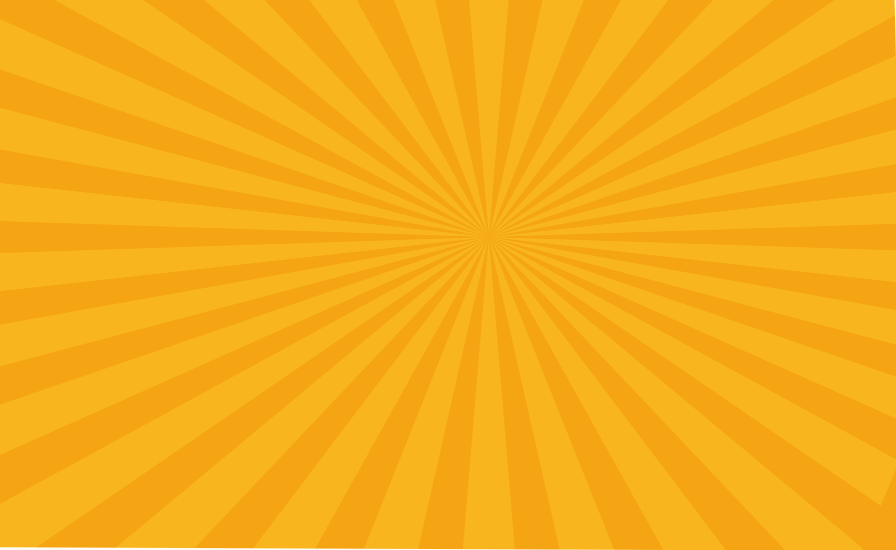
This background is drawn by a WebGL 2 fragment shader. Its source:

```glsl
#version 300 es
precision highp float;
// Flat amber sunburst: thirty stretched rays fanning out from an off-centre hub.

#define HUB vec2(0.5456, 0.569)      // hub, as a fraction of the canvas
#define RAY_COUNT 30.0
#define DARK_SHARE 0.46              // part of each period taken by the dark ray
#define FLATTEN 0.68                 // vertical squash of the fan
#define LIGHT_AMBER vec3(0.973, 0.711, 0.114)
#define DARK_AMBER vec3(0.961, 0.649, 0.073)
#define RIM_COLOR vec3(1.0, 0.99, 0.96)
#define RIM_SIZE vec2(0.75, 0.005)   // length and height of the lower left sliver
#define EDGE_SIZE vec2(0.0025, 0.11) // width and length of the upper right sliver
#define CUT_POINT vec2(0.983, 0.081) // where the lower right light ray ends

uniform vec2 u_resolution;
out vec4 fragColor;

const float TAU = 6.2831853;

// Coverage of the region where the signed distance is positive.
float coverage(float dist, float width) {
    return clamp(0.5 + dist / width, 0.0, 1.0);
}

// Dark ray coverage; it blends to an even tone at the hub.
float darkRays(vec2 offset, float pixel) {
    vec2 fan = vec2(offset.x, offset.y / FLATTEN);
    float phase = atan(fan.y, fan.x) * RAY_COUNT / TAU;
    float fromAxis = abs(fract(phase + 0.5) - 0.5);
    float width = pixel * RAY_COUNT / (TAU * max(length(fan), pixel));
    return coverage(0.5 * DARK_SHARE - fromAxis, width);
}

void main() {
    float pixel = 1.0 / u_resolution.y;
    vec2 uv = gl_FragCoord.xy / u_resolution;
    vec2 scale = vec2(u_resolution.x * pixel, 1.0);
    vec2 offset = (uv - HUB) * scale;

    // Rays, softened into a small darker core
    float core = 1.0 - smoothstep(0.005, 0.024, length(offset));
    float dark = mix(darkRays(offset, pixel), 0.65, 0.7 * core);

    // Slanted end of the light ray near the lower right corner
    vec2 cutNormal = normalize(vec2(31.0, -13.0));
    float cut = dot((uv - CUT_POINT) * scale, cutNormal);
    dark = max(dark, coverage(cut, pixel) * step(uv.y, 0.3));
    vec3 color = mix(LIGHT_AMBER, DARK_AMBER, dark);

    // Tapering pale slivers along the bottom and the upper right edge
    float rim = RIM_SIZE.y * (1.0 - uv.x / RIM_SIZE.x) - uv.y;
    float taper = 1.0 - (1.0 - uv.y) / EDGE_SIZE.y;
    float edge = EDGE_SIZE.x * taper - (1.0 - uv.x) * scale.x;
    float pale = max(coverage(rim, pixel), coverage(edge, pixel));
    color = mix(color, RIM_COLOR, pale);

    fragColor = vec4(color, 1.0);
}
```
